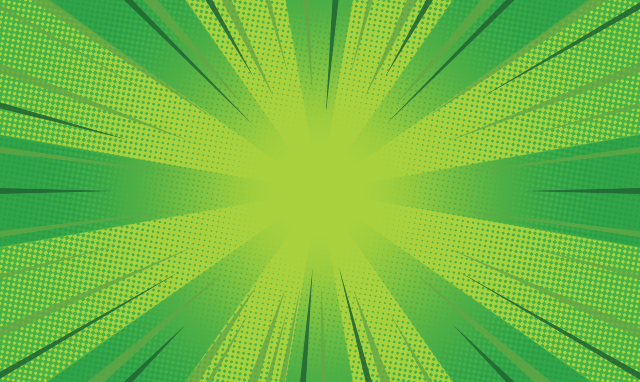
Reproduce this background procedurally as a WebGL 2 fragment shader.

```glsl
#version 300 es
precision highp float;
// Comic burst: eight green beams on a lime ground, a growing halftone screen,
// and tapered speed lines that point at the centre. The lines sit in two
// interleaved rings of angular slots, shaped by smooth functions of the angle.

#define CENTRE vec2(-0.002, 0.0)  // from the middle, in canvas heights
#define BEAMS 8.0
#define BEAM_HALF 0.1745          // half angle of a green beam
#define DOT_PITCH 0.0137
#define DOT_TILT 0.17
#define DOT_MAX 0.65              // halftone coverage at the rim
#define SLOTS 24
#define BOLD_MASK 0x6CDB5Du       // slots of the first ring with a bold line
#define SOFT_MASK 0xEFFFDFu       // slots of the second ring in use
#define SOFT_ALPHA 0.8
#define BOLD_ALPHA 0.88

const float TAU = 6.2831853;
const vec3 LIME = vec3(0.66, 0.82, 0.24);
const vec3 LEAF = vec3(0.27, 0.70, 0.28);
const vec3 DEEP = vec3(0.16, 0.62, 0.28);
const vec3 MOSS = vec3(0.39, 0.65, 0.27);
const vec3 PINE = vec3(0.13, 0.40, 0.20);

uniform vec2 u_resolution;
out vec4 fragColor;

bool inMask(uint mask, int slot) {
    return ((mask >> uint(slot)) & 1u) == 1u;
}

// Distance from the centre to the canvas border along a direction
float rimDistance(vec2 dir) {
    vec2 reach = 0.5 * vec2(u_resolution.x / u_resolution.y, 1.0);
    vec2 t = reach / max(abs(dir), vec2(0.0001));
    return min(t.x, t.y);
}

// Coverage of a spike that widens from its tip to the rim
float spike(vec2 p, float angle, float tip, float halfWidth, float px) {
    vec2 dir = vec2(cos(angle), sin(angle));
    float along = dot(p, dir);
    float across = abs(dir.x * p.y - dir.y * p.x);
    float grow = (along - tip) / max(rimDistance(dir) - tip, 0.05);
    float width = halfWidth * max(grow, 0.0);
    float edge = 1.0 - smoothstep(-0.6 * px, 0.6 * px, across - width);
    return edge * smoothstep(0.0, 0.08, grow);
}

// Speed lines near this pixel: x = soft coverage, y = bold coverage
vec2 speedLines(vec2 p, float px) {
    float slotAngle = TAU / float(SLOTS);
    float angle = atan(p.y, p.x);
    vec2 lines = vec2(0.0);
    for (int ring = 0; ring < 2; ring++) {
        float phase = 0.5 * float(ring);
        int nearest = int(floor(angle / slotAngle - phase + 0.5));
        for (int k = -1; k <= 1; k++) {
            int slot = (nearest + k + 2 * SLOTS) % SLOTS;
            float a = (float(slot) + phase) * slotAngle;
            float s = sin(a);
            float flatness = cos(a) * cos(a);
            float diagonal = sin(2.0 * a);
            float lean = -0.085 * smoothstep(0.96, 0.99, abs(s));
            if (ring == 1) {
                if (!inMask(SOFT_MASK, slot)) continue;
                lean -= 0.09 * diagonal * s;
                float width = 0.005 + 0.010 * abs(diagonal);
                lines.x = max(lines.x, spike(p, a + lean, 0.25 + 0.12 * flatness, width, px));
            } else if (inMask(BOLD_MASK, slot)) {
                float tip = 0.2 + 0.33 * flatness;
                tip -= 0.18 * s * cos(8.0 * a) * diagonal * diagonal;
                lines.y = max(lines.y, spike(p, a + lean, tip, 0.0078, px));
            } else {
                lines.x = max(lines.x, spike(p, a, 0.3 + 0.27 * flatness, 0.006, px));
            }
        }
    }
    return lines;
}

// Round dots that grow, touch and turn into round gaps
float halftone(vec2 p, float coverage, float px) {
    float c = cos(DOT_TILT), s = sin(DOT_TILT);
    vec2 q = mat2(c, s, -s, c) * p * TAU / DOT_PITCH;
    float wave = 0.5 + 0.25 * (cos(q.x) + cos(q.y));
    float soft = clamp(px / DOT_PITCH, 0.02, 0.25);
    return smoothstep(-soft, soft, wave - 1.0 + coverage) * smoothstep(0.0, 0.1, coverage);
}

void main() {
    float px = 1.0 / u_resolution.y;
    vec2 p = (gl_FragCoord.xy - 0.5 * u_resolution) * px - CENTRE;
    float r = length(p);

    // Green beams fading into the lime centre
    float period = TAU / BEAMS;
    float fold = abs(mod(atan(p.y, p.x) + 0.5 * period, period) - 0.5 * period);
    float soft = px / max(r, px);
    float beam = 1.0 - smoothstep(-soft, soft, fold - BEAM_HALF);
    vec3 colour = mix(LIME, DEEP, beam * smoothstep(0.08, 0.72, r));

    // Halftone screen, weaker on the outer beams
    float dots = halftone(p, DOT_MAX * smoothstep(0.08, 0.95, r), px);
    dots *= 1.0 - 0.7 * beam * smoothstep(0.5, 0.8, r);
    colour = mix(colour, LEAF, dots);

    // Speed lines on top
    vec2 lines = speedLines(p, px);
    colour = mix(colour, MOSS, SOFT_ALPHA * lines.x);
    colour = mix(colour, PINE, BOLD_ALPHA * lines.y);
    fragColor = vec4(colour, 1.0);
}
```
